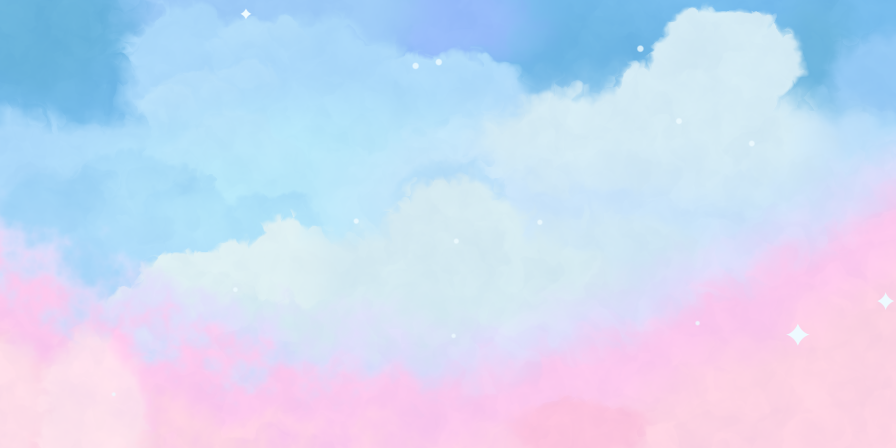
Write a Shadertoy shader that draws this background.

```glsl
// Pastel watercolour sky: blue above, pale billowing clouds, pink mist below, small sparkles.
#define WARP 0.080
#define BILLOW_SCALE 7.0
#define DAUB_WARP 0.020
#define GRAIN 0.045
#define LOBE_COUNT 22
#define SPECK_COUNT 12
#define DEEP_BLUE vec3(0.47, 0.74, 0.93)
#define SOFT_BLUE vec3(0.67, 0.85, 0.98)
#define CLOUD vec3(0.83, 0.92, 0.96)
#define LAVENDER vec3(0.87, 0.865, 0.985)
#define ORCHID vec3(0.985, 0.79, 0.935)
#define PINK vec3(0.99, 0.83, 0.895)

vec2 hash2(vec2 p) {
    vec3 q = fract(p.xyx * vec3(0.1031, 0.1030, 0.0973));
    q += dot(q, q.yzx + 33.33);
    return fract((q.xx + q.yz) * q.zy);
}

// x: distance to the nearest cell centre, yz: flat random pair per cell with softened borders
vec3 cellular(vec2 p) {
    vec2 cell = floor(p), local = fract(p), pair = vec2(0.0);
    float nearest = 2.0, total = 0.0;
    for (int y = -1; y <= 1; y++)
    for (int x = -1; x <= 1; x++) {
        vec2 o = vec2(x, y);
        vec2 d = o + hash2(cell + o + 40.0) - local;
        float weight = exp(-28.0 * dot(d, d)) + 1e-9;
        nearest = min(nearest, dot(d, d));
        pair += weight * hash2(cell + o + 91.0);
        total += weight;
    }
    return vec3(sqrt(nearest), pair / total);
}

// Layered cellular noise, roughly centred on zero
float billow(vec2 p) {
    float sum = 0.0, gain = 0.5;
    for (int i = 0; i < 4; i++) {
        sum += gain * (cellular(p).x - 0.47);
        p = mat2(1.6, 1.2, -1.2, 1.6) * p + 3.7;
        gain *= 0.55;
    }
    return sum;
}

// Flat brush daubs in two sizes, centred on zero
vec2 daubs(vec2 p) {
    return cellular(p * 16.0).yz + 0.6 * cellular(p * 41.0 + 5.0).yz - 0.8;
}

// Elliptical mask with a feathered rim
float puff(vec2 p, vec2 centre, vec2 radius, float feather) {
    return 1.0 - smoothstep(1.0 - feather, 1.0 + feather, length((p - centre) / radius));
}

// Four-pointed star with concave sides
float sparkle(vec2 p, vec2 centre, float size, float pixel) {
    vec2 d = abs(p - centre);
    float reach = pow(d.x, 0.7) + pow(d.y, 0.7);
    return 1.0 - smoothstep(size - 1.5 * pixel, size + 1.5 * pixel, pow(reach, 1.43));
}

vec3 paintSky(vec2 p, vec2 q) {
    vec3 col = DEEP_BLUE;
    col = mix(col, vec3(0.42, 0.71, 0.87), puff(q, vec2(0.08, 0.93), vec2(0.22, 0.15), 0.6));
    col = mix(col, vec3(0.44, 0.72, 0.90), puff(q, vec2(1.33, 0.86), vec2(0.20, 0.14), 0.6));
    col = mix(col, vec3(0.44, 0.72, 0.88), puff(q, vec2(1.83, 0.83), vec2(0.10, 0.16), 0.5));
    col = mix(col, vec3(0.59, 0.74, 0.98), puff(q, vec2(1.00, 0.95), vec2(0.18, 0.11), 0.5));
    col = mix(col, vec3(0.62, 0.80, 0.97), puff(q, vec2(0.60, 0.98), vec2(0.32, 0.16), 0.25));
    col = mix(col, vec3(0.58, 0.79, 0.96), puff(q, vec2(1.97, 0.82), vec2(0.12, 0.10), 0.3));
    // Blue cloud bank
    float bank = 1.0 - smoothstep(0.70, 0.77, q.y);
    bank = max(bank, puff(q, vec2(0.60, 0.79), vec2(0.33, 0.17), 0.12));
    bank = max(bank, puff(q, vec2(0.41, 0.89), vec2(0.13, 0.09), 0.18));
    bank = max(bank, puff(q, vec2(0.98, 0.79), vec2(0.19, 0.08), 0.15));
    col = mix(col, SOFT_BLUE, bank);
    // Cyan clearing and the pale light to its right
    col = mix(col, vec3(0.72, 0.91, 0.98), puff(p, vec2(0.74, 0.58), vec2(0.48, 0.18), 0.6));
    col = mix(col, vec3(0.79, 0.895, 0.98), puff(q, vec2(1.45, 0.54), vec2(0.62, 0.24), 0.40));
    // Lobes lit along their upper rims
    for (int i = 0; i < LOBE_COUNT; i++) {
        vec2 seed = hash2(vec2(float(i) * 5.1, 23.0));
        vec2 centre = vec2(1.25 * seed.x, 0.46 + 0.44 * seed.y);
        float radius = 0.06 + 0.07 * fract(7.0 * seed.x);
        float lit = smoothstep(-0.6, 1.0, (q.y - centre.y) / radius);
        float lobe = puff(q, centre, vec2(1.3, 1.0) * radius, 0.10) * lit * bank;
        col = mix(col, mix(vec3(0.60, 0.82, 0.96), vec3(0.76, 0.90, 0.98), step(0.35, seed.y)), 0.40 * lobe);
    }
    return col;
}

vec3 paintClouds(vec3 col, vec2 q) {
    // Tall cloud, upper right
    float tall = puff(q, vec2(1.61, 0.85), vec2(0.165, 0.13), 0.08);
    tall = max(tall, puff(q, vec2(1.47, 0.76), vec2(0.11, 0.09), 0.15));
    tall = max(tall, puff(q, vec2(1.32, 0.68), vec2(0.25, 0.11), 0.18));
    tall = max(tall, puff(q, vec2(1.60, 0.68), vec2(0.22, 0.15), 0.30));
    col = mix(col, CLOUD, tall * smoothstep(0.45, 0.70, q.y));
    // Broad central cloud
    float broad = puff(q, vec2(1.02, 0.45), vec2(0.17, 0.15), 0.08);
    broad = max(broad, puff(q, vec2(0.95, 0.33), vec2(0.50, 0.16), 0.20));
    broad = max(broad, 0.6 * puff(q, vec2(1.36, 0.38), vec2(0.26, 0.13), 0.20));
    col = mix(col, vec3(0.835, 0.92, 0.95), broad);
    // Cream cloud on the left
    float cream = puff(q, vec2(0.63, 0.41), vec2(0.15, 0.09), 0.08);
    cream = max(cream, puff(q, vec2(0.43, 0.36), vec2(0.12, 0.08), 0.10));
    cream = max(cream, puff(q, vec2(0.30, 0.30), vec2(0.11, 0.06), 0.15));
    return mix(col, vec3(0.87, 0.94, 0.955), cream * (1.0 - smoothstep(0.66, 0.76, q.x)));
}

vec3 paintMist(vec3 col, vec2 p, vec2 q, float rough) {
    // Height of the mist: low in the middle, rising to both sides
    float rim = 0.17 + 0.28 * exp(-3.2 * p.x) + 0.40 * pow(max(p.x - 1.05, 0.0) / 0.95, 1.3);
    float depth = rim - q.y + 0.30 * rough * (1.0 - smoothstep(0.5, 1.3, p.x));
    col = mix(col, LAVENDER, smoothstep(-0.16, 0.0, depth));
    col = mix(col, mix(ORCHID, PINK, smoothstep(0.09, 0.27, depth)), smoothstep(-0.04, 0.08, depth));
    col = mix(col, vec3(0.99, 0.90, 0.935), 0.8 * puff(q, vec2(0.20, 0.08), vec2(0.12, 0.19), 0.2));
    col = mix(col, vec3(0.99, 0.90, 0.935), 0.5 * puff(q, vec2(0.02, 0.10), vec2(0.06, 0.15), 0.2));
    return mix(col, vec3(0.99, 0.76, 0.87), 0.8 * puff(q, vec2(1.29, 0.04), vec2(0.15, 0.07), 0.25));
}

void mainImage(out vec4 fragColor, in vec2 fragCoord) {
    vec2 p = fragCoord / iResolution.xy * vec2(2.0, 1.0);
    float pixel = 1.0 / iResolution.y;
    float rough = billow(p * BILLOW_SCALE);
    vec2 q = p + WARP * vec2(rough, billow(p * BILLOW_SCALE + 17.0));
    vec2 daub = daubs(q);
    q += DAUB_WARP * daub;
    vec3 col = paintMist(paintClouds(paintSky(p, q), q), p, q, rough);
    col += GRAIN * (0.7 * rough + 0.3 * daub.x) * vec3(1.2, 1.0, 0.5);

    // Scattered specks and the larger sparkles
    float light = 0.0;
    for (int i = 0; i < SPECK_COUNT; i++) {
        vec2 seed = hash2(vec2(float(i) * 7.3 + 2.0, 11.0));
        float size = 0.004 + 0.003 * seed.y;
        float d = length(p - vec2(2.0 * seed.x, 0.1 + 0.8 * seed.y));
        light = max(light, 0.8 * (1.0 - smoothstep(size - pixel, size + pixel, d)));
    }
    light = max(light, sparkle(p, vec2(1.781, 0.253), 0.026, pixel));
    light = max(light, sparkle(p, vec2(1.977, 0.328), 0.020, pixel));
    light = max(light, sparkle(p, vec2(0.549, 0.969), 0.013, pixel));
    fragColor = vec4(mix(col, vec3(0.93, 0.98, 1.0), light), 1.0);
}
```
